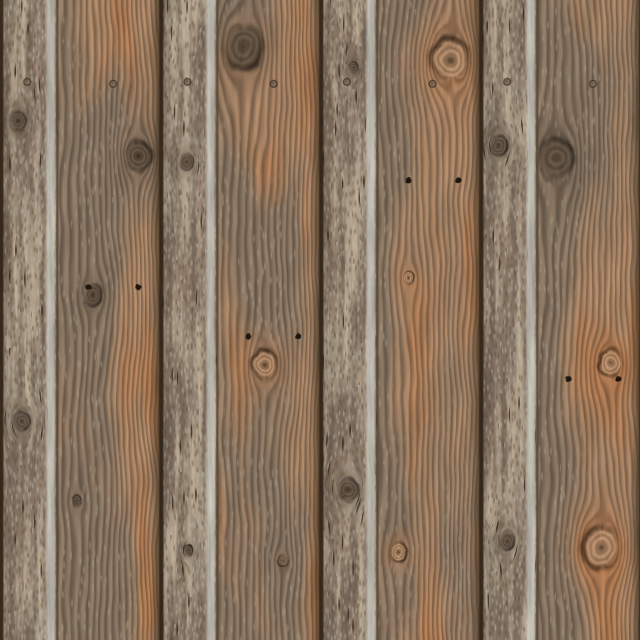
A three.js fragment shader for this texture:

```glsl
varying vec2 vUv;

const float PERIOD = 0.25;
const vec3 SEAM = vec3(0.19, 0.14, 0.09);
const vec3 GROOVE = vec3(0.33, 0.26, 0.18);
const vec3 BROWN = vec3(0.37, 0.31, 0.25);
const vec3 GREY_BROWN = vec3(0.51, 0.44, 0.37);
const vec3 TAN = vec3(0.64, 0.50, 0.38);
const vec3 RUST = vec3(0.67, 0.43, 0.26);
const vec3 WEATHERED = vec3(0.53, 0.46, 0.395);
const vec3 SILVER = vec3(0.66, 0.60, 0.52);
const vec3 PALE = vec3(0.74, 0.71, 0.66);

float hash(vec2 p) {
  vec3 q = fract(p.xyx * 0.1031);
  q += dot(q, q.yzx + 33.33);
  return fract((q.x + q.y) * q.z);
}

// Layered sines, about -1 to 1
float waves(vec2 p, float seed) {
  float sum = 0.0, amp = 0.5;
  for (int i = 0; i < 4; i++) {
    p = mat2(0.8, 0.6, -0.6, 0.8) * p * 1.7 + seed;
    sum += amp * sin(p.x + 1.3 * sin(p.y + seed * 1.7));
    amp *= 0.55;
  }
  return sum;
}

// Cellular noise: distance to the nearest point, and its random value
vec2 cells(vec2 p) {
  vec2 nearest = vec2(9.0, 0.0);
  for (int j = -1; j <= 1; j++) {
    for (int i = -1; i <= 1; i++) {
      vec2 cell = floor(p) + vec2(float(i), float(j));
      vec2 point = cell + vec2(hash(cell + 3.0), hash(cell + 47.0));
      float d = distance(p, point);
      if (d < nearest.x) nearest = vec2(d, hash(cell + 91.0));
    }
  }
  return nearest;
}

float disc(float d, float radius, float soft) {
  return 1.0 - smoothstep(radius - soft, radius + soft, d);
}

// Knot centre and radius, one in each vertical slot
vec3 knotAt(float column, float slot, float count, vec2 span, float maxRadius) {
  vec2 key = vec2(column * 7.0 + slot + 13.0, count * 9.0 + column);
  float size = hash(key + 11.0);
  float y = (slot + 0.2 + 0.6 * hash(key + 5.0)) / count;
  return vec3(mix(span.x, span.y, hash(key)), y, mix(0.007, maxRadius, size * size));
}

// Sideways shift of grain parting around a knot
float parting(vec2 d, float radius) {
  d.y *= 0.6;
  float r2 = radius * radius;
  return d.x * 1.3 * r2 / (dot(d, d) + 0.3 * r2);
}

vec3 paintKnot(vec3 col, vec2 d, float radius, float seed) {
  float dist = length(d * vec2(1.0, 0.85)) / radius;
  dist += 0.12 * waves(d / radius * 1.2, seed * 20.0);
  float warm = smoothstep(0.3, 0.5, seed);
  col = mix(col, mix(BROWN, RUST, warm), 0.5 * exp(-dist * dist * 0.3));
  vec3 heart = mix(BROWN, TAN * 1.08, warm) * (0.95 + 0.13 * sin(dist * 19.0));
  col = mix(col, heart, 0.85 * disc(dist, 0.85, 0.15));
  float rim = exp(-pow((dist - 1.0) * 6.0, 2.0));
  col *= 1.0 - rim * (0.3 + 0.2 * sin(atan(d.y, d.x) + seed * 9.0));
  return mix(col, SEAM, 0.6 * disc(dist, 0.15, 0.13));
}

vec3 paintNail(vec3 col, vec2 d) {
  float dist = length(d);
  col = mix(col, SEAM, 0.75 * disc(dist, 0.0062, 0.0015));
  col = mix(col, WEATHERED, 0.85 * disc(dist, 0.0042, 0.0012));
  return mix(col, BROWN, 0.7 * disc(length(d + vec2(0.001, -0.001)), 0.0015, 0.001));
}

// Wide board with growth rings
vec3 board(vec2 p, float column) {
  float seed = column * 4.7 + 1.0;
  vec2 span = vec2(0.11, 0.225);
  float flow = p.x + 0.006 * waves(p * vec2(14.0, 8.0), seed);
  for (int i = 0; i < 3; i++) {
    vec3 knot = knotAt(column, float(i), 3.0, span, 0.032);
    flow -= parting(p - knot.xy, knot.z);
  }
  float phase = fract(20.0 * flow + 270.0 * flow * flow + 0.2 * waves(p * vec2(60.0, 12.0), seed));
  float ring = smoothstep(0.0, 0.6, phase) * (1.0 - smoothstep(0.72, 1.0, phase));
  float warm = smoothstep(-0.5, 0.7, waves(vec2(flow * 16.0, p.y * 4.0), seed + 2.0) + (flow - 0.165) * 9.0);
  float rust = warm * smoothstep(0.0, 0.8, waves(vec2(flow * 25.0, p.y * 5.0), seed + 6.0));
  vec3 col = mix(mix(GREY_BROWN, TAN, warm), RUST, 0.5 * rust) * mix(0.8, 1.09, ring);
  vec2 fleck = cells(p * vec2(170.0, 45.0) + seed * 9.0);
  col = mix(col, SILVER, 0.5 * (1.0 - warm) * step(0.7, fleck.y) * disc(fleck.x, 0.25, 0.2));
  for (int i = 0; i < 3; i++) {
    vec3 knot = knotAt(column, float(i), 3.0, span, 0.032);
    col = paintKnot(col, p - knot.xy, knot.z, hash(vec2(column + 3.0, float(i) + 20.0)));
  }
  // Pair of old nail holes
  vec2 hole = vec2(abs(p.x - 0.177) - 0.039, p.y - 0.05 - 0.75 * hash(vec2(column + 31.0, 8.0)));
  col = mix(col, SEAM * 0.6, disc(length(hole) + 0.001 * waves(p * 300.0, seed), 0.0045, 0.0015));
  return mix(col, GROOVE, 0.6 * smoothstep(0.233, 0.249, p.x));
}

// Narrow weathered batten with a pale bevel
vec3 batten(vec2 p, float column) {
  float seed = column * 3.3 + 8.0;
  vec3 knot = knotAt(column, floor(p.y * 2.0), 2.0, vec2(0.02, 0.055), 0.017);
  float flow = p.x - parting(p - knot.xy, knot.z) * disc(abs(p.y - knot.y), 0.05, 0.05);
  float fibre = waves(vec2(flow * 150.0, p.y * 7.0), seed);
  float patches = waves(p * vec2(30.0, 9.0), seed + 3.0);
  vec3 col = mix(WEATHERED, SILVER, smoothstep(-0.6, 0.8, patches + 0.5 * fibre));
  col *= 0.98 + 0.13 * fibre;
  vec2 speck = cells(vec2(flow * 200.0, p.y * 70.0) + seed * 5.0);
  col = mix(col, mix(BROWN, PALE, step(0.5, speck.y)), 0.45 * disc(speck.x, 0.3, 0.25));
  vec2 slit = cells(vec2(flow * 95.0, p.y * 11.0) + seed * 7.0);
  col = mix(col, SEAM, 0.75 * step(0.72, slit.y) * disc(slit.x, 0.11, 0.07));
  col = paintKnot(col, p - knot.xy, knot.z, 0.35 * hash(knot.xy * 90.0));
  float bevel = smoothstep(0.069, 0.076, p.x) * (1.0 - smoothstep(0.083, 0.089, p.x));
  return mix(col, PALE + vec3(-0.01, 0.01, 0.02) + 0.05 * fibre, 0.9 * bevel);
}

void main() {
  float column = floor(vUv.x / PERIOD);
  vec2 p = vec2(mod(vUv.x, PERIOD), vUv.y);
  vec3 col = mix(batten(p, column), board(p, column), smoothstep(0.087, 0.091, p.x));
  col *= 1.0 + 0.06 * waves(p * vec2(170.0, 20.0), column);

  // Level row of nails
  float jitter = 0.006 * hash(vec2(column + 2.0, 6.0));
  col = paintNail(col, p - vec2(0.040 + jitter * 0.5, 0.872));
  col = paintNail(col, p - vec2(0.172 + jitter, 0.869));

  // Joints between the planks
  float seam = abs(mod(p.x + 0.123, PERIOD) - 0.125);
  col = mix(col, GROOVE, 0.8 * disc(abs(p.x - 0.0895), 0.0018, 0.0018));
  col *= 1.0 - 0.25 * exp(-seam * 130.0);
  col = mix(col, SEAM, 0.92 * disc(seam, 0.0032, 0.0018));
  gl_FragColor = vec4(col, 1.0);
}
```
